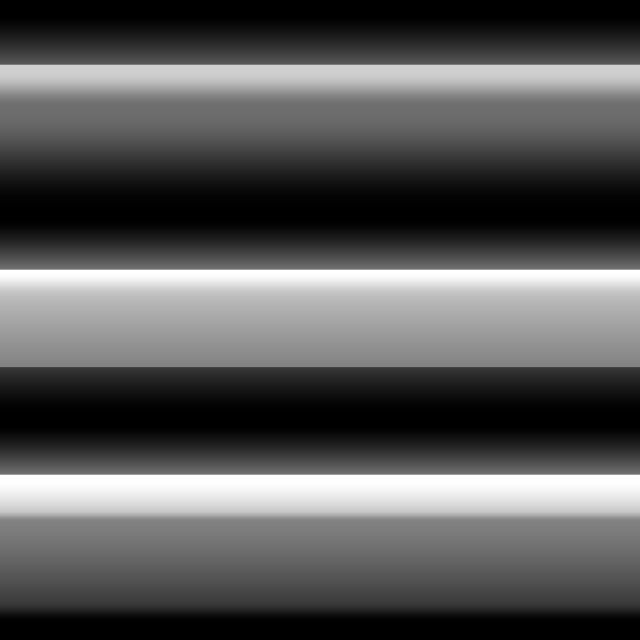
Reproduce this background procedurally as a Shadertoy shader.

```glsl
// Linear ramp from 0 to 1 between two depths
float ramp(float start, float end, float depth) {
    return clamp((depth - start) / (end - start), 0.0, 1.0);
}

// Antialiased step, one pixel wide
float edge(float position, float depth) {
    float halfPixel = 0.5 / iResolution.y;
    return smoothstep(position - halfPixel, position + halfPixel, depth);
}

// Light gathering above the upper rim of a bar
float rimGlow(float depth, float peak) {
    return peak * pow(ramp(-0.075, 0.0, depth), 1.3);
}

// Soft bar: a pale sheen melting into a long shadow
float softBar(float depth) {
    float body = 0.43 * (1.0 - smoothstep(0.068, 0.225, depth));
    return body + 0.38 * (1.0 - smoothstep(0.012, 0.066, depth));
}

// Crisp bar: a white sheen, a grey slope and a hard lower rim
float crispBar(float depth) {
    float body = mix(0.75, 0.51, pow(ramp(0.04, 0.151, depth), 0.85));
    body += 0.25 * (1.0 - smoothstep(0.004, 0.043, depth));
    float shadow = 0.23 * pow(1.0 - ramp(0.151, 0.222, depth), 1.4);
    return mix(body, shadow, edge(0.1525, depth));
}

// Stepped bar: a broad white sheen dropping onto a dimming body
float steppedBar(float depth) {
    float sheen = mix(1.0, 0.76, pow(ramp(0.008, 0.061, depth), 1.5));
    float body = mix(0.51, 0.23, pow(ramp(0.07, 0.2, depth), 1.25));
    float shade = mix(sheen, body, smoothstep(0.057, 0.073, depth));
    return shade * (1.0 - smoothstep(0.198, 0.23, depth));
}

void mainImage(out vec4 fragColor, in vec2 fragCoord) {
    float fromTop = 1.0 - fragCoord.y / iResolution.y;

    // Three evenly spaced bars, each lit from its upper rim
    float shade = 0.0;
    for (int i = 0; i < 3; i++) {
        float depth = fromTop - 0.101 - 0.3203 * float(i);
        float bar = i == 0 ? softBar(depth) : i == 1 ? crispBar(depth) : steppedBar(depth);
        float peak = i == 0 ? 0.35 : 0.45;
        shade += mix(rimGlow(depth, peak), bar, edge(0.0, depth));
    }

    fragColor = vec4(vec3(clamp(shade, 0.0, 1.0)), 1.0);
}
```
